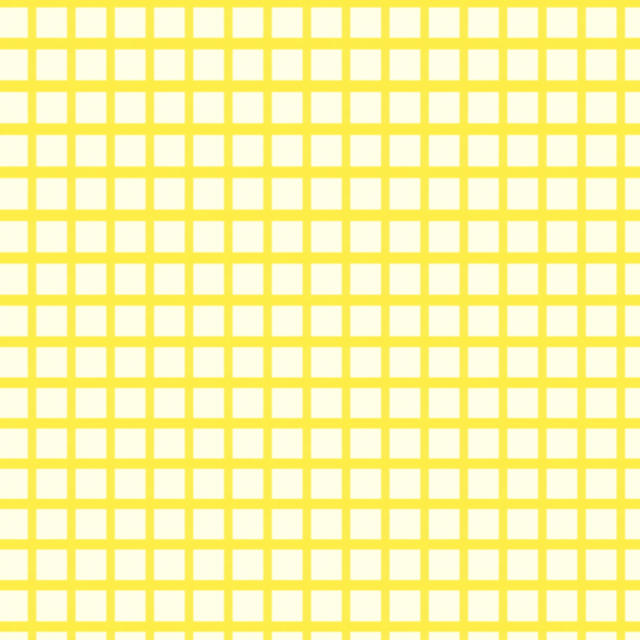
This pattern is drawn by a Shadertoy shader. Its source:

```glsl
const vec3 CREAM = vec3(1.0, 1.0, 0.91);
const vec3 ROW_YELLOW = vec3(0.995, 0.93, 0.28);
const vec3 COLUMN_YELLOW = vec3(0.985, 0.93, 0.32);

const float COLUMN_PITCH = 0.06133;   // about 16.3 columns across
const float COLUMN_START = 0.0501;
const float COLUMN_WIDTH = 0.0134;
const float ROW_PITCH = 0.0651;       // about 15.4 rows down
const float ROW_START = 0.0026;
const float ROW_SPAN = 0.9766;        // from first row to last
const float ROW_WIDTH_TOP = 0.0180;
const float ROW_WIDTH_BOTTOM = 0.0162;
const float ROW_SAG = 0.0108;         // downward drift of the middle rows
const float EDGE_SOFTNESS = 0.0023;
const float MOTTLE_SCALE = 90.0;
const float MOTTLE_AMOUNT = 0.012;
const float PI = 3.14159265;

float hash(vec2 p) {
    return fract(sin(dot(p, vec2(127.1, 311.7))) * 43758.5453);
}

float valueNoise(vec2 p) {
    vec2 cell = floor(p);
    vec2 f = fract(p);
    f = f * f * (3.0 - 2.0 * f);
    float low = mix(hash(cell), hash(cell + vec2(1.0, 0.0)), f.x);
    float high = mix(hash(cell + vec2(0.0, 1.0)), hash(cell + 1.0), f.x);
    return mix(low, high, f.y);
}

// Coverage of evenly spaced stripes centred on multiples of the pitch
float stripes(float position, float pitch, float width, float softness) {
    float fromCentre = abs(fract(position / pitch + 0.5) - 0.5) * pitch;
    return 1.0 - smoothstep(-softness, softness, fromCentre - 0.5 * width);
}

void mainImage(out vec4 fragColor, in vec2 fragCoord) {
    vec2 uv = fragCoord / iResolution.xy;
    float softness = max(EDGE_SOFTNESS, 0.75 / min(iResolution.x, iResolution.y));

    // Columns are regular
    float columns = stripes(uv.x - COLUMN_START, COLUMN_PITCH, COLUMN_WIDTH, softness);

    // Rows run from the top, wider apart there and closer below
    float depth = 1.0 - uv.y - ROW_START;
    float bow = sin(PI * depth / ROW_SPAN);
    float rowWidth = mix(ROW_WIDTH_BOTTOM, ROW_WIDTH_TOP, uv.y);
    float rows = stripes(depth - ROW_SAG * bow * bow, ROW_PITCH, rowWidth, softness);

    vec3 color = mix(CREAM, COLUMN_YELLOW, columns);
    color = mix(color, ROW_YELLOW, rows);

    // Faint mottling, mostly in the blue channel
    float mottle = valueNoise(uv * MOTTLE_SCALE) - 0.5;
    color += MOTTLE_AMOUNT * mottle * vec3(0.3, 0.5, 1.0);

    fragColor = vec4(clamp(color, 0.0, 1.0), 1.0);
}
```
